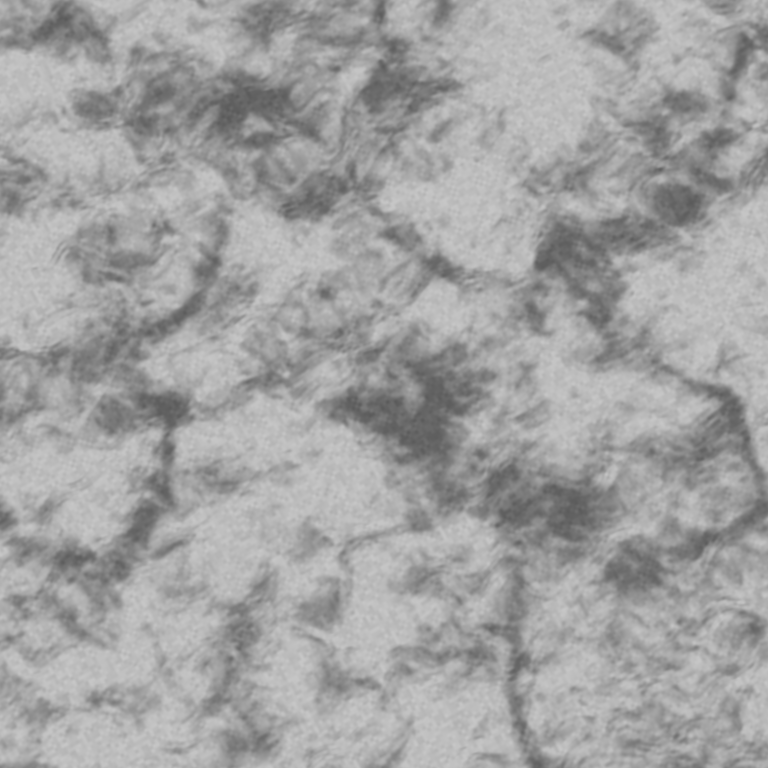
Reproduce this texture procedurally as a WebGL 2 fragment shader.

```glsl
#version 300 es
precision highp float;
// Weathered grey stone: pale faces broken by dark ragged veins, flecks and fine grain.

#define VEIN_FREQ 4.5
#define VEIN_WIDTH 0.30
#define VEIN_DEPTH 1.55
#define FLECK_FREQ 14.0
#define FLECK_GAIN 0.8
#define WARP 0.014
#define STREAK 0.55
#define GRAIN 0.036
#define DARK_TONE 0.39
#define LIGHT_TONE 0.742

uniform vec2 u_resolution;
out vec4 fragColor;

float hash(vec2 cell) {
    return fract(sin(dot(cell, vec2(127.1, 311.7))) * 43758.5453);
}

// Smooth value noise in -1..1
float noise(vec2 p) {
    vec2 cell = floor(p);
    vec2 f = fract(p);
    f = f * f * (3.0 - 2.0 * f);
    float low = mix(hash(cell), hash(cell + vec2(1.0, 0.0)), f.x);
    float high = mix(hash(cell + vec2(0.0, 1.0)), hash(cell + vec2(1.0, 1.0)), f.x);
    return 2.0 * mix(low, high, f.y) - 1.0;
}

// Coordinates whose x axis points along the given angle
vec2 along(vec2 p, float angle) {
    float c = cos(angle), s = sin(angle);
    return vec2(c * p.x + s * p.y, c * p.y - s * p.x);
}

// Dark network along the zero line of a rough noise
float veins(vec2 p) {
    vec2 q = along(p, 0.6) * VEIN_FREQ;
    float n = noise(q + 3.7) + 0.5 * noise(along(q, 0.9) * 2.0 + 17.3);
    return 1.0 - smoothstep(0.0, VEIN_WIDTH, abs(n));
}

// Layers of flecks, stretched sideways and tilted differently per layer
float flecks(vec2 p) {
    float sum = 0.0, amplitude = 1.17, freq = FLECK_FREQ;
    for (int i = 0; i < 4; i++) {
        float tilt = 0.15 + 0.45 * sin(float(i) * 2.4);
        vec2 q = along(p, tilt) * vec2(0.85, 1.3) * freq;
        sum += amplitude * noise(q + 31.0 * float(i + 1));
        amplitude *= FLECK_GAIN;
        freq *= 2.03;
    }
    return sum;
}

void main() {
    vec2 uv = gl_FragCoord.xy / u_resolution.y;

    // Ragged outlines
    vec2 p = uv + WARP * vec2(noise(uv * 21.0 + 5.0), noise(uv * 21.0 + 60.0));

    // Relief: broad patches, veins and flecks
    float relief = 0.8 * noise(along(p, 0.4) * 7.0 + 9.0);
    relief -= VEIN_DEPTH * (veins(p) - 0.24);
    relief += flecks(p);

    // Thin pale scratches rising to the right
    float scratch = noise(along(uv, 1.0) * vec2(4.0, 45.0) + 80.0);
    relief += STREAK * smoothstep(0.5, 0.9, scratch);

    // Tone curve and surface grain
    float tone = mix(DARK_TONE, LIGHT_TONE, smoothstep(-2.55, 1.4, relief));
    tone += GRAIN * noise(along(uv, 0.5) * 210.0);

    fragColor = vec4(vec3(tone), 1.0);
}
```
